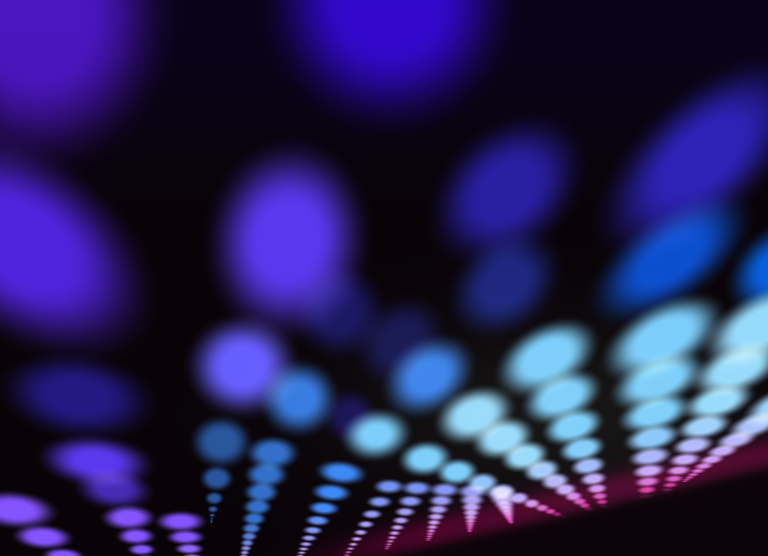
Reproduce this background procedurally as a Shadertoy shader.

```glsl
// Blurred stage lights: large violet bokeh shrinking into fans of cyan and pink dots.

const vec3 VIOLET = vec3(0.33, 0.21, 0.93);
const vec3 INDIGO = vec3(0.13, 0.11, 0.62);
const vec3 AZURE  = vec3(0.20, 0.50, 0.92);
const vec3 CYAN   = vec3(0.46, 0.80, 0.98);
const vec3 LILAC  = vec3(0.74, 0.64, 0.98);
const vec3 PINK   = vec3(0.82, 0.16, 0.55);

vec3 screenBlend(vec3 a, vec3 b) {
    return a + b * (1.0 - a);
}

// Height above the slanted floor edge
float floorHeight(vec2 p) {
    return p.y - 0.004 - 0.235 * (p.x - 0.722);
}

// Soft tilted ellipse, half bright at its radius
float spot(vec2 p, vec2 center, vec2 radius, float tilt, float blur) {
    float c = cos(tilt), s = sin(tilt);
    vec2 q = mat2(c, -s, s, c) * (p - center);
    float soft = blur + 0.8 / (iResolution.y * radius.y);
    return 1.0 - smoothstep(1.0 - soft, 1.0 + soft, length(q / radius));
}

void addGlow(inout vec3 col, vec2 p, vec2 center, vec2 radius, float tilt, vec3 tint) {
    col = screenBlend(col, tint * spot(p, center, radius, tilt, 0.52));
}

// Row of dots that shrinks geometrically from start towards end
void addChain(inout vec3 col, vec2 p, vec2 start, vec2 end, float ratio,
              vec2 size, float tilt, vec3 tint) {
    float scale = 1.0;
    for (int i = 0; i < 11; i++) {
        vec2 center = mix(end, start, scale);
        float h = floorHeight(center);
        vec3 light = mix(LILAC, tint, smoothstep(0.03, 0.13, h));
        light = mix(PINK, light, smoothstep(0.0, 0.045, h));
        vec2 radius = size * vec2(scale, pow(scale, 1.15));
        float blur = mix(0.32, 0.42, scale);
        float visible = smoothstep(-0.005, 0.012, h);
        col = screenBlend(col, light * visible * spot(p, center, radius, tilt * scale, blur));
        scale *= ratio;
    }
}

// Dark room with faint blue, olive and magenta haze
vec3 backdrop(vec2 p) {
    vec3 col = vec3(0.035, 0.012, 0.030);
    col += vec3(0.0, 0.0, 0.07) * smoothstep(0.55, 1.0, p.y);
    vec2 q = (p - vec2(1.02, 0.25)) / vec2(0.36, 0.16);
    col += vec3(0.055, 0.075, 0.055) * exp(-dot(q, q));
    float h = floorHeight(p);
    float rim = exp(-pow((h - 0.025) / 0.03, 2.0));
    return col + vec3(0.26, 0.0, 0.13) * rim * smoothstep(0.45, 0.8, p.x);
}

// Large out-of-focus lamps
void addLamps(inout vec3 col, vec2 p) {
    addGlow(col, p, vec2(0.07, 0.97), vec2(0.17, 0.20), 0.0, vec3(0.27, 0.07, 0.72));
    addGlow(col, p, vec2(0.70, 1.00), vec2(0.16, 0.17), 0.0, vec3(0.17, 0.02, 0.78));
    addGlow(col, p, vec2(0.04, 0.56), vec2(0.19, 0.115), -0.65, vec3(0.29, 0.13, 0.86));
    addGlow(col, p, vec2(0.518, 0.567), vec2(0.104, 0.128), -0.1, VIOLET);
    addGlow(col, p, vec2(0.912, 0.657), vec2(0.113, 0.08), 0.75, INDIGO);
    addGlow(col, p, vec2(1.262, 0.715), vec2(0.168, 0.08), 0.75, INDIGO * 1.12);
    addGlow(col, p, vec2(1.206, 0.534), vec2(0.120, 0.056), 0.62, vec3(0.01, 0.30, 0.80));
    addGlow(col, p, vec2(1.40, 0.52), vec2(0.075, 0.05), 0.7, vec3(0.0, 0.36, 0.85));
    addGlow(col, p, vec2(0.908, 0.489), vec2(0.08, 0.06), 0.7, vec3(0.08, 0.14, 0.48));
    addGlow(col, p, vec2(0.61, 0.44), vec2(0.06, 0.062), 0.4, vec3(0.07, 0.08, 0.36));
    addGlow(col, p, vec2(0.72, 0.386), vec2(0.065, 0.052), 0.8, vec3(0.06, 0.08, 0.30));
    addGlow(col, p, vec2(0.63, 0.25), vec2(0.036), 0.0, INDIGO * 0.5);
    addGlow(col, p, vec2(0.14, 0.287), vec2(0.10, 0.055), -0.15, INDIGO * 0.8);
    addGlow(col, p, vec2(0.437, 0.341), vec2(0.072, 0.066), 0.0, vec3(0.38, 0.36, 1.0));
    addGlow(col, p, vec2(0.538, 0.283), vec2(0.051, 0.049), 0.3, AZURE * 0.95);
    addGlow(col, p, vec2(0.771, 0.323), vec2(0.064, 0.047), 0.6, AZURE);
    addGlow(col, p, vec2(0.677, 0.218), vec2(0.045, 0.033), 0.15, CYAN);
    addGlow(col, p, vec2(0.173, 0.170), vec2(0.073, 0.033), -0.1, VIOLET);
    addGlow(col, p, vec2(0.205, 0.120), vec2(0.05, 0.026), -0.1, VIOLET * 0.75);
}

// Fans of dots converging on the floor edge
void addFans(inout vec3 col, vec2 p) {
    vec3 ice = vec3(0.57, 0.85, 0.98);
    addChain(col, p, vec2(0.984, 0.356), vec2(1.095, 0.065), 0.76, vec2(0.074, 0.045), 0.5, CYAN);
    addChain(col, p, vec2(1.193, 0.392), vec2(1.158, 0.072), 0.76, vec2(0.090, 0.046), 0.5, CYAN);
    addChain(col, p, vec2(1.370, 0.413), vec2(1.185, 0.092), 0.76, vec2(0.088, 0.044), 0.5, ice);
    addChain(col, p, vec2(1.400, 0.270), vec2(1.220, 0.125), 0.76, vec2(0.050, 0.022), 0.4, ice);
    addChain(col, p, vec2(0.854, 0.253), vec2(1.083, 0.065), 0.78, vec2(0.055, 0.037), 0.35, ice);
    addChain(col, p, vec2(0.765, 0.175), vec2(1.050, 0.055), 0.80, vec2(0.036, 0.024), 0.1, CYAN);
    addChain(col, p, vec2(0.614, 0.150), vec2(0.530, -0.02), 0.79, vec2(0.034, 0.016), -0.1, AZURE * 1.05);
    addChain(col, p, vec2(0.490, 0.185), vec2(0.430, -0.03), 0.82, vec2(0.036, 0.023), 0.0, AZURE * 0.85);
    addChain(col, p, vec2(0.398, 0.205), vec2(0.380, 0.060), 0.55, vec2(0.042, 0.036), 0.0, AZURE * 0.65);
    // Fine dots between the fans
    for (int k = 0; k < 5; k++) {
        vec2 step1 = vec2(0.050, -0.003) * float(k);
        vec2 step2 = vec2(0.078, 0.018) * float(k);
        addChain(col, p, vec2(0.70, 0.125) + step1, vec2(0.61, -0.02) + step2,
                 0.81, vec2(0.021, 0.010), 0.0, mix(AZURE, LILAC, 0.4));
    }
    // Violet bars at the lower left
    vec3 bar = vec3(0.50, 0.32, 1.0);
    addChain(col, p, vec2(0.025, 0.083), vec2(0.20, -0.08), 0.70, vec2(0.058, 0.025), -0.1, bar);
    addChain(col, p, vec2(0.231, 0.069), vec2(0.28, -0.05), 0.72, vec2(0.036, 0.017), 0.0, bar);
    addChain(col, p, vec2(0.325, 0.062), vec2(0.36, -0.05), 0.75, vec2(0.034, 0.014), 0.0, bar);
}

void mainImage(out vec4 fragColor, in vec2 fragCoord) {
    vec2 p = fragCoord / iResolution.y;
    vec3 col = backdrop(p);
    addLamps(col, p);
    addFans(col, p);
    // Unlit floor below the slanted edge
    vec3 floorColor = vec3(0.05, 0.015, 0.035);
    col = mix(floorColor, col, smoothstep(-0.018, 0.006, floorHeight(p)));
    fragColor = vec4(col, 1.0);
}
```
